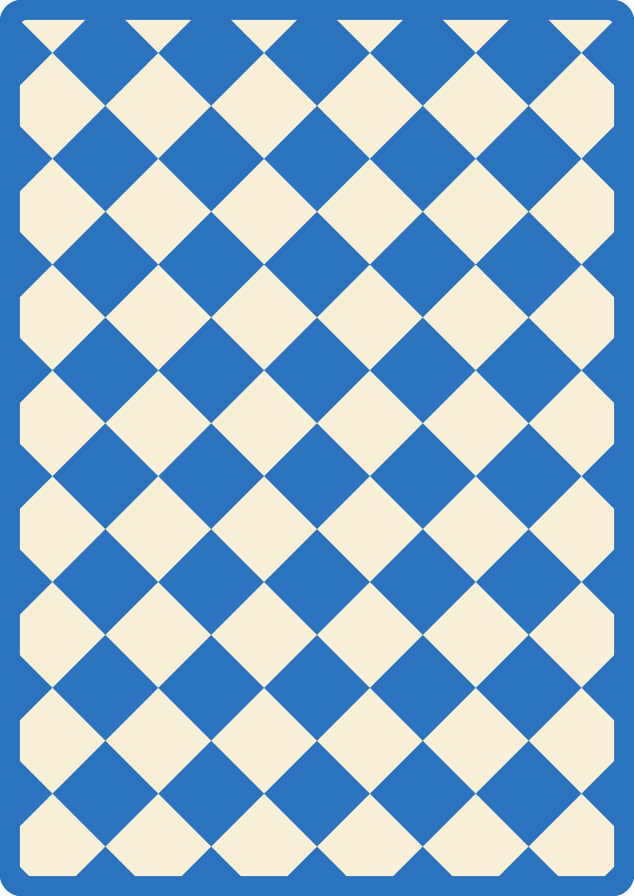
Give the GLSL for this pattern, as a WebGL 1 fragment shader.

```glsl
precision highp float;

uniform vec2 u_resolution;

const vec3 CREAM = vec3(0.97, 0.94, 0.845);
const vec3 BLUE = vec3(0.17, 0.45, 0.75);
const vec3 PAPER = vec3(1.0);

// Lengths are fractions of the canvas height.
const float PITCH = 0.1181;
const float MARGIN = 0.0222;
const float OUTER_RADIUS = 0.025;
const float INNER_RADIUS = 0.008;

float roundedBox(vec2 p, vec2 halfSize, float radius) {
  vec2 d = abs(p) - halfSize + radius;
  return length(max(d, 0.0)) + min(max(d.x, d.y), 0.0) - radius;
}

// Signed distance to a grid of diamonds that touch at their tips.
float diamondGrid(vec2 p, float pitch) {
  vec2 q = abs(mod(p + 0.5 * pitch, pitch) - 0.5 * pitch);
  return (q.x + q.y - 0.5 * pitch) * 0.70711;
}

float coverage(float distance, float pixel) {
  return clamp(0.5 - distance / pixel, 0.0, 1.0);
}

void main() {
  float pixel = 1.0 / u_resolution.y;
  vec2 p = gl_FragCoord.xy * pixel;
  vec2 halfCard = 0.5 * u_resolution * pixel;
  vec2 centered = p - halfCard;

  // Six columns, with a row centered on the top edge.
  vec2 gridPoint = vec2(centered.x - 0.5 * PITCH, p.y - 1.0);
  float diamonds = coverage(diamondGrid(gridPoint, PITCH), pixel);

  // Solid border around the diamonds, and rounded card corners.
  float panel = coverage(roundedBox(centered, halfCard - MARGIN, INNER_RADIUS), pixel);
  float card = coverage(roundedBox(centered, halfCard, OUTER_RADIUS) - 0.5 * pixel, pixel);

  vec3 color = mix(BLUE, CREAM, diamonds * panel);
  gl_FragColor = vec4(mix(PAPER, color, card), 1.0);
}
```
